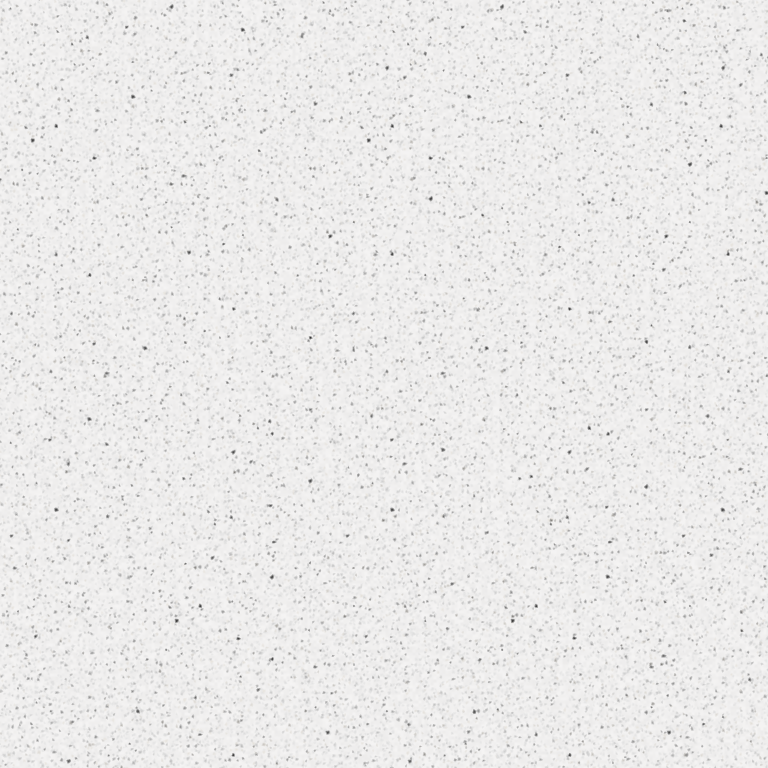
This texture is drawn by a Shadertoy shader. Its source:

```glsl
// White engineered quartz: a bright, faintly mottled ground with tiny stone chips.
// Jittered cell layers scatter pale, grey and near-black chips, each one
// a mostly upright sliver with chipped sides and a soft edge.

#define GROUND_COLOR vec3(0.943, 0.939, 0.937)
#define GRAIN_SCALE 256.0
#define GRAIN_CONTRAST 0.036
#define PALE_CELLS 190.0
#define PALE_DENSITY 0.54
#define GREY_CELLS 160.0
#define GREY_DENSITY 0.40
#define DARK_CELLS 80.0
#define DARK_DENSITY 0.055
#define EDGE_SOFTNESS 0.0024
#define WARM_TINT vec3(1.015, 1.0, 0.975)

float hash(vec2 p) {
    return fract(sin(dot(p, vec2(127.1, 311.7))) * 43758.5453);
}

float valueNoise(vec2 p) {
    vec2 cell = floor(p);
    vec2 f = fract(p);
    f = f * f * (3.0 - 2.0 * f);
    float low = mix(hash(cell), hash(cell + vec2(1.0, 0.0)), f.x);
    float high = mix(hash(cell + vec2(0.0, 1.0)), hash(cell + vec2(1.0, 1.0)), f.x);
    return mix(low, high, f.y);
}

// Approximate signed distance to an ellipse with two sides cut flat
float chipDistance(vec2 p, float radius, float aspect, float angle, float cut) {
    float c = cos(angle);
    float s = sin(angle);
    p = mat2(c, -s, s, c) * p;
    float ellipse = (length(p / vec2(1.0, aspect)) - radius) * aspect;
    float firstSide = dot(p, vec2(0.6, 0.8)) - radius * cut;
    float secondSide = dot(p, vec2(-0.9, 0.436)) - radius * (1.35 - cut);
    return max(ellipse, max(firstSide, secondSide));
}

// Lays one layer of chips over a color; sizes are fractions of a cell
vec3 addChips(vec3 color, vec2 uv, float cells, float density, vec2 sizes,
              vec2 tones, float softness, float seed) {
    vec2 p = uv * cells;
    vec2 home = floor(p);
    for (int y = -1; y <= 1; y++) {
        for (int x = -1; x <= 1; x++) {
            vec2 cell = home + vec2(float(x), float(y));
            vec2 key = cell + seed;
            if (hash(key) > density) continue;

            vec2 center = cell + vec2(hash(key + 17.3), hash(key + 41.9));
            float sizePick = hash(key + 63.7);
            float radius = mix(sizes.x, sizes.y, sizePick * sizePick);
            float aspect = mix(0.5, 0.9, hash(key + 85.1));
            float angle = 1.3 + 2.6 * (hash(key + 107.7) - 0.5);
            float cut = mix(0.45, 0.85, hash(key + 129.3));
            float d = chipDistance(p - center, radius, aspect, angle, cut) / cells;
            float cover = clamp(0.5 - d / softness, 0.0, 1.0);

            // Most chips stay near the lighter tone
            float tone = mix(tones.x, tones.y, pow(hash(key + 151.9), 3.0));
            float warmth = step(0.88, hash(key + 173.1));
            color = mix(color, tone * mix(vec3(1.0), WARM_TINT, warmth), cover);
        }
    }
    return color;
}

void mainImage(out vec4 fragColor, in vec2 fragCoord) {
    float pixel = 1.0 / iResolution.y;
    vec2 uv = fragCoord * pixel;
    float softness = max(pixel, EDGE_SOFTNESS);

    // Fine mottling of the ground
    float grain = valueNoise(uv * GRAIN_SCALE) - 0.5;
    vec3 color = GROUND_COLOR + GRAIN_CONTRAST * grain;

    // Chips from faint to dark
    color = addChips(color, uv, PALE_CELLS, PALE_DENSITY,
                     vec2(0.22, 0.46), vec2(0.895, 0.85), softness, 11.0);
    color = addChips(color, uv, GREY_CELLS, GREY_DENSITY,
                     vec2(0.17, 0.38), vec2(0.82, 0.48), softness, 237.0);
    color = addChips(color, uv, DARK_CELLS, DARK_DENSITY,
                     vec2(0.07, 0.22), vec2(0.42, 0.10), softness, 571.0);

    fragColor = vec4(clamp(color, 0.0, 1.0), 1.0);
}
```
